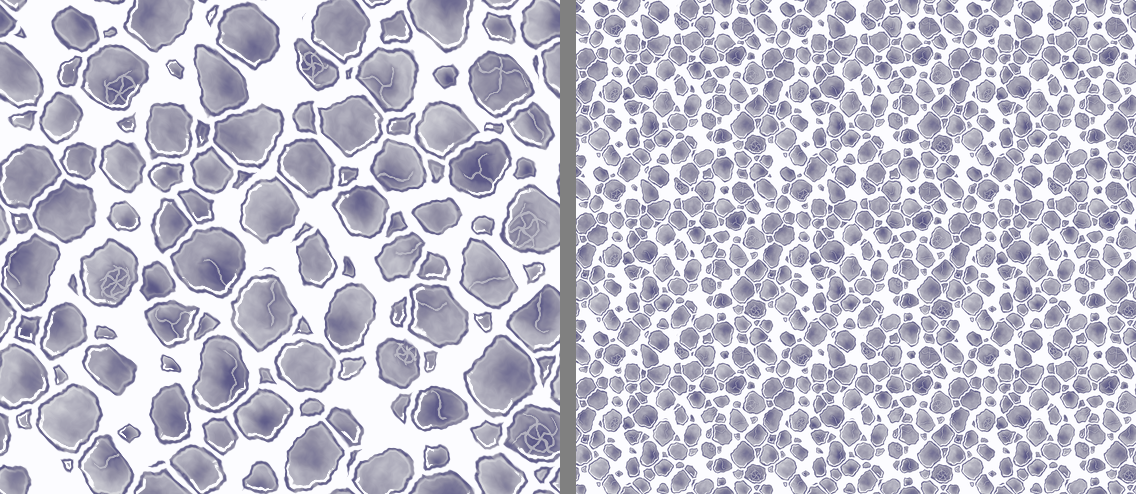
Left, the tile; right, the same tile 3 across and 3 down.
This texture is drawn by a Shadertoy shader. Its source:

```glsl
#define GRID vec2(12.0, 10.0)
#define GAP 0.055
#define OUTLINE 0.07
#define CRACKED 0.4
#define SIDES 7
#define INK vec3(0.36, 0.35, 0.53)
#define SHADE vec3(0.57, 0.56, 0.645)
#define PALE vec3(0.80, 0.80, 0.83)
#define PAPER vec3(0.99, 0.99, 1.0)
#define TAU 6.28318

vec4 hash4(vec2 c) {
    vec4 h = fract(c.xyxy * vec4(0.1031, 0.1030, 0.0973, 0.1099));
    h += dot(h, h.wzxy + 33.33);
    return fract((h.xxyz + h.yzzw) * h.zywx);
}

vec2 dir(float a) { return vec2(cos(a), sin(a)); }

mat2 rot(float a) { return mat2(cos(a), sin(a), -sin(a), cos(a)); }

// Centre and radius; large and small stones alternate over the wrapped grid
vec3 stone(vec2 cell) {
    vec2 id = mod(cell, GRID);
    vec4 h = hash4(id);
    bool big = mod(id.x + id.y, 2.0) < 0.5;
    float r = big ? mix(0.52, 0.86, h.z) : mix(0.22, 0.50, h.z);
    return vec3(cell + 0.5 + (h.xy - 0.5) * 0.56, r);
}

// Rounded irregular polygon, as a smooth maximum of its sides
float facets(vec2 q, float r, vec2 id) {
    vec4 h = hash4(id + 40.0);
    q = rot(h.x * TAU) * q;
    q.x *= 1.0 + 0.5 * h.y * h.y;
    float sharp = 18.0 / r, sum = 0.0;
    for (int k = 0; k < SIDES; k++) {
        vec4 s = hash4(id + vec2(float(k) * 17.0 + 60.0, 5.0));
        float a = (float(k) + 0.7 * (s.x - 0.5)) * TAU / float(SIDES);
        float side = dot(q, dir(a)) - r * mix(0.80, 1.04, s.y);
        sum += exp(min(side * sharp, 60.0));
    }
    return log(sum) / sharp;
}

// Layered, folded sines for washed tones
float mottle(vec2 q, float seed) {
    float sum = 0.0, amp = 0.6;
    for (int i = 0; i < 4; i++) {
        q = rot(1.1) * q * 1.6;
        q += 0.6 * sin(q.yx + seed);
        sum += amp * sin(q.x + seed) * cos(q.y);
        amp *= 0.65;
    }
    return sum;
}

// Distance to a bent crack, a branching star or a spoked wheel
float crack(vec2 q, float r, vec4 h) {
    float n = 2.0 + floor(h.x * h.x * 5.0), len = length(q);
    float a = atan(q.y, q.x + 1e-5) + h.y * TAU + 0.3 * sin(len / r * 7.0 + h.z * 9.0);
    float d = len * abs(fract(a * n / TAU) - 0.5) * TAU / n;
    if (n > 4.5) d = min(d, abs(len - 0.36 * r));
    return max(d, len - r * mix(0.45, 0.75, h.w));
}

float band(float x, float lo, float hi, float soft) {
    return smoothstep(lo - soft, lo + soft, x) * (1.0 - smoothstep(hi - soft, hi + soft, x));
}

void mainImage(out vec4 fragColor, in vec2 fragCoord) {
    vec2 uv = fragCoord / iResolution.xy;
    float px = GRID.y / iResolution.y;

    // Hand-drawn wobble, periodic over the canvas
    vec2 p = uv * GRID;
    p += 0.05 * sin(TAU * (uv.yx * vec2(7.0, 8.0) + uv * vec2(3.0, 2.0)));
    p += 0.018 * sin(TAU * (uv.yx * vec2(29.0, 31.0) + uv * vec2(17.0, 13.0)));
    p += 0.005 * sin(TAU * (uv.yx * vec2(83.0, 97.0) + uv * vec2(41.0, 37.0)));

    // Stone owning this point, by power distance
    vec2 base = floor(p), cell = base;
    vec3 own = vec3(0.0);
    float best = 1e3;
    for (int k = 0; k < 9; k++) {
        vec2 c = base + vec2(k % 3 - 1, k / 3 - 1);
        vec3 s = stone(c);
        float power = dot(p - s.xy, p - s.xy) - s.z * s.z;
        if (power < best) { best = power; own = s; cell = c; }
    }

    // Outline, trimmed where neighbours press in
    vec2 id = mod(cell, GRID), q = p - own.xy;
    float r = own.z, d = facets(q, r, id);
    for (int k = 0; k < 9; k++) {
        vec2 c = base + vec2(k % 3 - 1, k / 3 - 1);
        if (c == cell) continue;
        vec3 s = stone(c);
        float power = dot(p - s.xy, p - s.xy) - s.z * s.z;
        d = max(d, GAP - (power - best) / (2.0 * distance(s.xy, own.xy)));
    }

    // Washed body with a dark core
    vec4 h = hash4(id + 90.0), g = hash4(id + 130.0);
    float seed = h.x * 20.0;
    float wash = mottle(q * 3.0, seed), fine = mottle(q * 9.0, seed + 3.0);
    vec2 off = q - (h.yz - 0.5) * r * 0.8;
    float core = exp(-dot(off, off) / (r * r * 0.3));
    float tone = 0.76 + 0.3 * (h.w - 0.5) - core * mix(0.2, 0.7, g.x);
    tone += 0.14 * wash + 0.05 * fine;

    // Cracks: pale line over a soft shadow
    if (r > 0.5 && g.y < CRACKED) {
        float line = crack(off, r, hash4(id + 170.0));
        tone -= 0.22 * (1.0 - smoothstep(0.02, 0.12, line));
        tone = mix(tone, 0.95, 0.8 * (1.0 - smoothstep(0.012, 0.035, line)));
    }

    // Pale bevel, broken ink rim and white glint
    float depth = -d / mix(0.6, 1.0, smoothstep(0.2, 0.6, r));
    tone += 0.2 * band(depth, 0.08, 0.12, 0.02);
    float rim = 1.0 - smoothstep(0.6 * OUTLINE, 1.15 * OUTLINE, depth);
    rim *= 0.25 + 0.75 * smoothstep(-0.45, 0.2, wash + 0.4 * fine + 0.15);
    tone = mix(tone, 0.06 + 0.12 * fine, rim);
    float lit = dot(q / (length(q) + 1e-4), dir(4.1 + (g.z - 0.5) * 3.0));
    float glint = smoothstep(0.35, 0.5, lit + 0.3 * fine) * step(g.w, 0.75);
    glint *= band(depth + 0.012 * fine, 0.075, 0.135, 0.012);

    // Colour ramp over the paper
    tone = clamp(tone, 0.0, 1.1);
    vec3 col = mix(INK, SHADE, min(tone * 2.0, 1.0));
    col = mix(col, PALE, max(tone * 2.0 - 1.0, 0.0));
    col = mix(col, PAPER, glint);
    col = mix(PAPER, col, smoothstep(px, -px, d));
    fragColor = vec4(col, 1.0);
}
```
